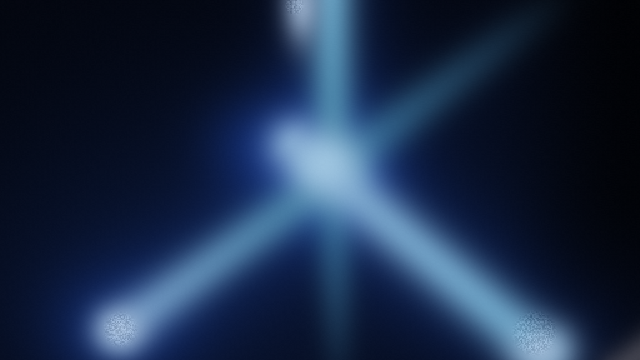
Reproduce this background procedurally as a Shadertoy shader.

```glsl
// Soft out-of-focus beams of pale blue light crossing over a dark navy backdrop.

const vec3 NIGHT = vec3(0.010, 0.020, 0.050);
const vec3 NAVY  = vec3(0.035, 0.085, 0.205);
const vec3 ROYAL = vec3(0.040, 0.105, 0.270);
const vec3 TEAL  = vec3(0.240, 0.480, 0.620);
const vec3 SKY   = vec3(0.410, 0.640, 0.770);
const vec3 STEEL = vec3(0.500, 0.650, 0.810);
const vec3 ICE   = vec3(0.640, 0.790, 0.890);
const vec3 PEARL = vec3(0.630, 0.720, 0.830);

float hash(vec2 p) {
    return fract(sin(dot(p, vec2(127.1, 311.7))) * 43758.5453);
}

// Gaussian falloff: 1 at d = 0, 1/e at d = width
float soft(float d, float width) {
    return exp(-d * d / (width * width));
}

// Elliptical glow
float glow(vec2 p, vec2 center, vec2 size) {
    vec2 q = (p - center) / size;
    return exp(-dot(q, q));
}

// Distance to segment a-b (x) and the position along it from 0 to 1 (y)
vec2 segment(vec2 p, vec2 a, vec2 b) {
    vec2 ab = b - a;
    float t = clamp(dot(p - a, ab) / dot(ab, ab), 0.0, 1.0);
    return vec2(length(p - a - ab * t), t);
}

// Lays a beam over the base; colour, opacity and width run from end a to end b
vec3 beam(vec3 base, vec2 seg, vec3 colorA, vec3 colorB, vec2 alpha, vec2 width) {
    float mask = soft(seg.x, mix(width.x, width.y, seg.y));
    return mix(base, mix(colorA, colorB, seg.y), mask * mix(alpha.x, alpha.y, seg.y));
}

// Fine speckle confined to a beam tip
float stipple(vec2 p, vec2 center, float radius) {
    float patchMask = smoothstep(radius, radius * 0.6, length(p - center));
    return (hash(floor(p * 288.0)) - 0.5) * patchMask;
}

void mainImage(out vec4 fragColor, in vec2 fragCoord) {
    vec2 p = fragCoord / iResolution.y;
    p.x += 0.5 * (16.0 / 9.0 - iResolution.x / iResolution.y);

    // Beam layout, in canvas heights
    vec2 hub = vec2(0.925, 0.53);
    vec2 leftTip = vec2(0.335, 0.085);
    vec2 rightTip = vec2(1.505, 0.025);
    vec2 topTip = vec2(0.838, 0.985);
    vec2 major  = segment(p, vec2(0.815, 0.600), rightTip);
    vec2 left   = segment(p, leftTip, vec2(0.900, 0.490));
    vec2 right  = segment(p, vec2(0.980, 0.570), vec2(1.580, 1.020));
    vec2 upper  = segment(p, vec2(0.920, 1.050), hub);
    vec2 lower  = segment(p, hub, vec2(0.940, -0.020));

    // Backdrop and blue halos
    vec3 color = NIGHT;
    color += NAVY * 0.60 * glow(p, vec2(0.85, 0.32), vec2(0.85, 0.55));
    color += NAVY * 0.30 * glow(p, vec2(0.25, 0.10), vec2(0.50, 0.40));
    color += ROYAL * 0.60 * soft(major.x, 0.19);
    color += ROYAL * 0.50 * soft(left.x, 0.17);
    color += ROYAL * 0.60 * soft(upper.x, 0.16);
    color += ROYAL * 0.25 * soft(right.x, 0.15) * (1.0 - right.y);
    color += ROYAL * 0.45 * glow(p, vec2(0.70, 0.61), vec2(0.14, 0.12));
    color += ROYAL * 0.45 * glow(p, leftTip, vec2(0.20, 0.17));
    color *= 1.0 - 0.65 * smoothstep(1.35, 1.78, p.x) * smoothstep(0.0, 0.5, p.y);

    // Beams from back to front
    color = beam(color, lower, TEAL, TEAL, vec2(0.85, 0.12), vec2(0.065, 0.050));
    color = beam(color, right, TEAL, TEAL, vec2(0.75, 0.03), vec2(0.070, 0.060));
    color = beam(color, upper, SKY, TEAL, vec2(0.95, 0.92), vec2(0.068, 0.065));
    color = beam(color, left, STEEL, TEAL, vec2(0.85, 0.88), vec2(0.072, 0.068));
    color = beam(color, major, STEEL, SKY, vec2(0.92, 0.95), vec2(0.075, 0.080));

    // Bright core at the crossing and pale tips
    color = mix(color, ICE, 0.85 * glow(p, vec2(0.905, 0.545), vec2(0.100, 0.090)));
    color = mix(color, PEARL, 0.85 * glow(p, leftTip, vec2(0.065, 0.060)));
    color = mix(color, PEARL, 0.80 * glow(p, rightTip, vec2(0.085, 0.075)));
    color = mix(color, PEARL, 0.85 * glow(p, topTip, vec2(0.052, 0.105)));

    // Grey-brown streak in the lower right corner
    vec2 corner = segment(p, vec2(1.72, -0.03), vec2(1.85, 0.06));
    color = mix(color, vec3(0.32, 0.32, 0.36), 0.75 * soft(corner.x, 0.055));

    // Speckled tips and a faint overall grain
    float speckle = stipple(p, leftTip, 0.055)
                  + stipple(p, rightTip + vec2(-0.02, 0.05), 0.070)
                  + stipple(p, topTip + vec2(-0.02, 0.00), 0.030);
    color += 0.16 * speckle;
    color += 0.008 * (hash(floor(p * 288.0) + 17.0) - 0.5);

    fragColor = vec4(clamp(color, 0.0, 1.0), 1.0);
}
```
